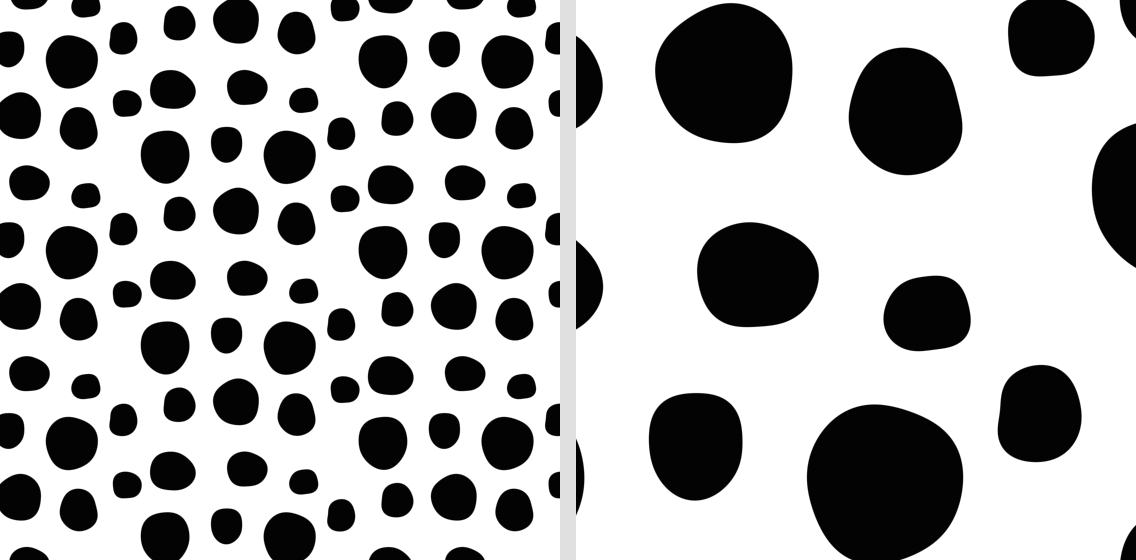
Left, the full canvas; right, a detail of the centre.
Write a WebGL 2 fragment shader that draws this pattern.

```glsl
#version 300 es
precision highp float;
// Black hand-cut pebble spots on white, in a half-drop repeat.
// Each tile holds four leaning columns of spots whose size and stretch
// swing along the column; layered sines bend every outline.

uniform vec2 u_resolution;
out vec4 fragColor;

const float TAU = 6.2831853;
const vec3 PAPER = vec3(1.0);
const vec3 INK = vec3(0.01);
const vec2 TILE = vec2(0.389, 0.3407);

// One component per column of the tile, in canvas units
const vec4 START_X = vec4(0.0156, 0.1276, 0.220, 0.320);
const vec4 START_Y = vec4(0.087, 0.110, 0.069, 0.042);
const vec4 LEAN = vec4(0.018, 0.013, 0.0065, -0.0125);
const vec4 ROW_STEP = vec4(0.120, 0.120, 0.116, 0.1185);
const vec4 MEAN_RADIUS = vec4(0.0352, 0.0358, 0.026, 0.0378);
const vec4 RADIUS_SWING = vec4(0.0065, 0.013, 0.0013, 0.009);

// Rows at which each column is largest and tallest
const vec4 LARGEST_ROW = vec4(1.15, 0.25, 0.0, 1.75);
const vec4 TALLEST_ROW = vec4(0.3, 0.7, 0.0, 2.5);

float hash(vec2 p) {
    return fract(sin(dot(p, vec2(41.3, 289.1))) * 4375.85);
}

// Wave with a period of three rows and its crest at the given row
float rowWave(float row, float crest) {
    return cos(TAU * (row - crest) / 3.0);
}

// Offset to the nearest copy in a lattice that drops half a tile per column
vec2 halfDrop(vec2 offset, vec2 tile) {
    float column = round(offset.x / tile.x);
    offset -= column * vec2(tile.x, 0.5 * tile.y);
    offset.y -= tile.y * round(offset.y / tile.y);
    return offset;
}

// Approximate signed distance to a rounded, uneven pebble
float pebble(vec2 p, float radius, float stretch, float seed) {
    float angle = atan(p.y, p.x + 1e-6);
    float squareness = mix(0.028, 0.006, smoothstep(0.024, 0.036, radius));
    float outline = 1.0
        - stretch * cos(2.0 * angle + 0.7 * (seed - 0.5))
        - squareness * cos(4.0 * angle + 0.5 * seed)
        + 0.030 * sin(3.0 * angle + TAU * seed)
        + 0.011 * sin(5.0 * angle + 2.0 * TAU * seed);
    return length(p) - radius * outline;
}

// Distance to the nearest spot of the repeat
float spots(vec2 p) {
    float nearest = 1.0;
    for (int column = 0; column < 4; column++) {
        int rows = column == 2 ? 2 : 3;
        for (int i = 0; i < rows; i++) {
            float row = float(i);
            vec2 centre = vec2(START_X[column], START_Y[column])
                + row * vec2(LEAN[column], ROW_STEP[column]);
            float radius = MEAN_RADIUS[column]
                + RADIUS_SWING[column] * rowWave(row, LARGEST_ROW[column]);
            float stretch = 0.085 * rowWave(row, TALLEST_ROW[column]);
            float seed = hash(vec2(float(column), row) + 1.0);
            vec2 offset = halfDrop(p - centre, TILE);
            nearest = min(nearest, pebble(offset, radius, stretch, seed));
        }
    }
    return nearest;
}

void main() {
    // Canvas units, with rows counted downward from the top
    float pixel = 1.0 / u_resolution.y;
    vec2 p = gl_FragCoord.xy * pixel;
    p.y = 1.0 - p.y;

    float coverage = smoothstep(-0.8 * pixel, 0.8 * pixel, -spots(p));
    fragColor = vec4(mix(PAPER, INK, coverage), 1.0);
}
```
